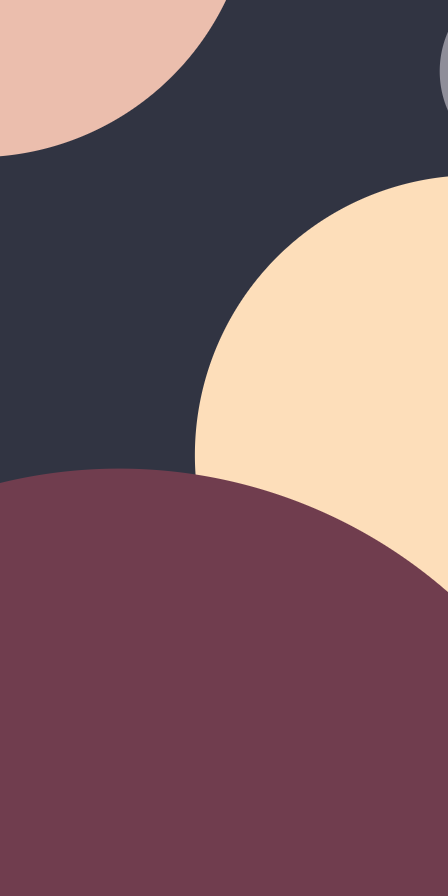
Write a Shadertoy shader that draws this background.

```glsl
#define NAVY   vec3(0.192, 0.204, 0.259)
#define PEACH  vec3(0.922, 0.745, 0.678)
#define CREAM  vec3(0.994, 0.871, 0.729)
#define PLUM   vec3(0.440, 0.240, 0.306)
#define GREY   vec3(0.560, 0.555, 0.600)
// Discs: centre x, centre y, radius, in canvas widths
#define PEACH_DISC vec3(-0.052, 2.266, 0.617)
#define CREAM_DISC vec3( 1.060, 0.984, 0.625)
#define PLUM_DISC  vec3( 0.266, -0.161, 1.115)
#define GREY_DISC  vec3( 1.2005, 1.841, 0.219)

// Antialiased coverage of a disc, with an edge one pixel wide
float discCoverage(vec2 point, vec3 disc, float pixel) {
    float edgeDistance = length(point - disc.xy) - disc.z;
    return clamp(0.5 - edgeDistance / pixel, 0.0, 1.0);
}

void mainImage(out vec4 fragColor, in vec2 fragCoord) {
    float pixel = 1.0 / iResolution.x;
    vec2 point = fragCoord * pixel;

    // Layers from back to front
    vec3 color = NAVY;
    color = mix(color, GREY, discCoverage(point, GREY_DISC, pixel));
    color = mix(color, PEACH, discCoverage(point, PEACH_DISC, pixel));
    color = mix(color, CREAM, discCoverage(point, CREAM_DISC, pixel));
    color = mix(color, PLUM, discCoverage(point, PLUM_DISC, pixel));

    fragColor = vec4(color, 1.0);
}
```
